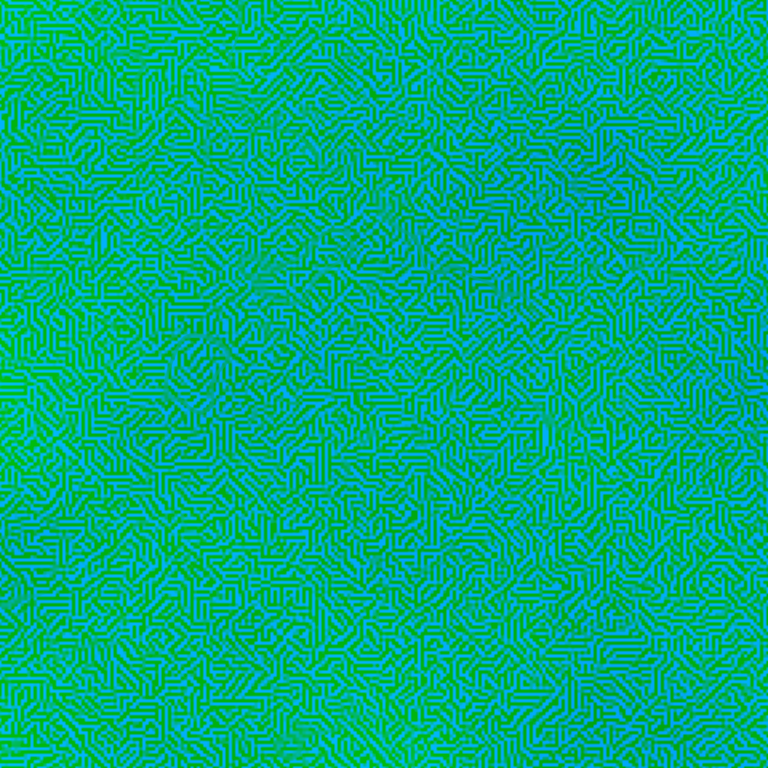
Reproduce this texture procedurally as a WebGL 1 fragment shader.

```glsl
precision highp float;
uniform vec2 u_resolution;

const float TAU = 6.2831853;

float hash(vec2 p) {
  return fract(sin(dot(p, vec2(127.1, 311.7))) * 43758.5453);
}

float noise(vec2 p) {
  vec2 i = floor(p), f = fract(p);
  f = f * f * (3.0 - 2.0 * f);
  return mix(mix(hash(i), hash(i + vec2(1.0, 0.0)), f.x),
             mix(hash(i + vec2(0.0, 1.0)), hash(i + vec2(1.0, 1.0)), f.x), f.y);
}

float fbm(vec2 p) {
  float sum = 0.0, gain = 0.5;
  for (int i = 0; i < 4; i++) {
    sum += gain * noise(p);
    p = p * 2.03 + 17.3;
    gain *= 0.5;
  }
  return sum / 0.9375;
}

// Stripe waves that fit the lattice: upright, level or diagonal
vec2 latticeWave(float turn) {
  if (turn < 0.25) return vec2(0.48, 0.04);
  if (turn < 0.5) return vec2(0.28, 0.28);
  if (turn < 0.75) return vec2(0.04, 0.48);
  return vec2(-0.28, 0.28);
}

// Tone of one lattice node, from -1 to 1: the phase of nearby wave packets
float nodeTone(vec2 node) {
  vec2 p = node / 3.7, cell = floor(p), sum = vec2(0.0);
  for (int y = -1; y <= 1; y++) {
    for (int x = -1; x <= 1; x++) {
      vec2 id = cell + vec2(float(x), float(y));
      vec2 jitter = vec2(hash(id + 3.7), hash(id + 91.3));
      vec2 offset = p - id - 0.2 - 0.6 * jitter;
      float turn = fract(2.0 * noise(id * 0.25) + 0.7 * hash(id + 41.9));
      float phase = TAU * (3.7 * dot(offset, latticeWave(turn)) + hash(id + 57.1));
      float weight = max(0.0, 1.0 - dot(offset, offset) / 1.44);
      sum += weight * weight * vec2(cos(phase), sin(phase));
    }
  }
  return clamp(2.4 * sum.x / (length(sum) + 0.05), -1.0, 1.0);
}

// Labyrinth: node tones blended softly across each lattice square
float labyrinth(vec2 p) {
  vec2 i = floor(p), f = fract(p);
  f = f * f * (3.0 - 2.0 * f);
  return mix(mix(nodeTone(i), nodeTone(i + vec2(1.0, 0.0)), f.x),
             mix(nodeTone(i + vec2(0.0, 1.0)), nodeTone(i + vec2(1.0, 1.0)), f.x), f.y);
}

void main() {
  vec2 p = gl_FragCoord.xy / u_resolution.y;
  float stripe = labyrinth(p * 240.0);

  // Rare faded streaks
  float ridge = abs(fbm(p * 4.0 + 5.2) - 0.5);
  float streak = (1.0 - smoothstep(0.003, 0.014, ridge))
               * smoothstep(0.55, 0.75, noise(p * 5.0 + 31.0));
  stripe *= 1.0 - 0.7 * streak;

  // Broad drift from bright green at the left to deeper blue at the right
  float drift = fbm(p * 4.0 + 11.0) - 0.5;
  float green = 0.68 + 0.13 * drift - 0.06 * (p.x - 0.5);
  float blue = 0.5 + 0.55 * stripe - 0.12 * drift + 0.06 * (p.x - 0.5);

  gl_FragColor = vec4(0.0, green, clamp(blue, 0.06, 0.98), 1.0);
}
```
